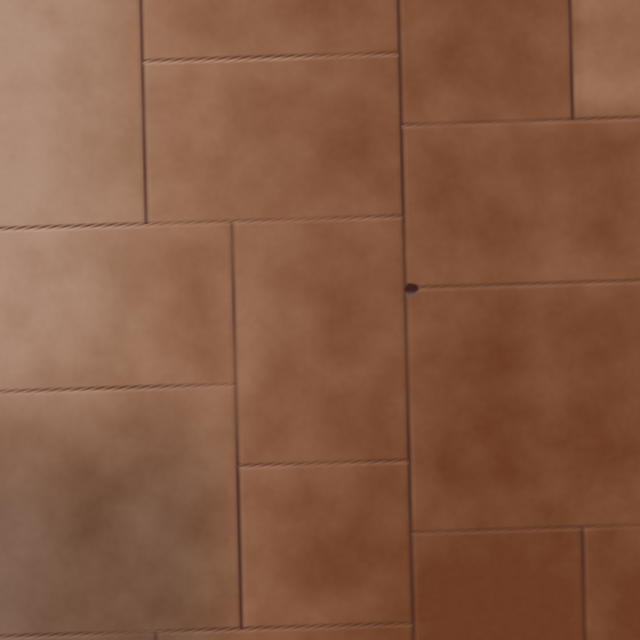
Reproduce this texture procedurally as a Shadertoy shader.

```glsl
// Worn terracotta floor laid in a modular pattern of 2x2, 2x3, 3x2 and 3x3 tiles.
// Blocks of 5x5 units alternate their split by row and step down by column;
// noise mottles the clay, and a window sheen fades from the upper left.

float hash(vec2 p) {
    return fract(sin(dot(p, vec2(127.1, 311.7))) * 43758.55);
}

float gradientNoise(vec2 p) {
    vec2 cell = floor(p), f = fract(p);
    vec2 w = f * f * f * (f * (f * 6.0 - 15.0) + 10.0);
    float corner[4];
    for (int i = 0; i < 4; i++) {
        vec2 o = vec2(i & 1, i >> 1);
        float a = 6.2832 * hash(cell + o);
        corner[i] = dot(vec2(cos(a), sin(a)), f - o);
    }
    return mix(mix(corner[0], corner[1], w.x), mix(corner[2], corner[3], w.x), w.y);
}

float fbm(vec2 p) {
    float sum = 0.0, amp = 1.0;
    for (int i = 0; i < 4; i++) {
        sum += amp * gradientNoise(p);
        p = mat2(1.6, 1.2, -1.2, 1.6) * p + 7.3;
        amp *= 0.5;
    }
    return sum;
}

// 1 at zero distance, fading to 0 at the given width
float fade(float width, float d) {
    return 1.0 - smoothstep(0.0, width, d);
}

// Offsets to the sides of the tile at uv: left, top, right, bottom, in canvas units
vec4 tileSides(vec2 uv, out vec2 id) {
    vec2 unit = vec2(0.134, 0.1274);
    float down = 1.0 - uv.y;
    vec2 g = vec2(uv.x - 0.0234 * down - 0.220, down + 0.032 * uv.x - 0.103) / unit;
    g.x += 2.0;
    float column = floor(g.x / 5.0);
    g.y += 1.115 * column - 2.0;
    vec2 block = vec2(column, floor(g.y / 5.0));
    vec2 q = g - 5.0 * block;

    float split = 3.0 - mod(block.y, 2.0);
    bool right = q.x > split;
    float cut = right ? 3.0 : 2.0;
    bool low = q.y > cut;
    vec2 lo = vec2(right ? split : 0.0, low ? cut : 0.0);
    vec2 hi = vec2(right ? 5.0 : split, low ? 5.0 : cut);
    id = 5.0 * block + lo;
    return vec4((q - lo) * unit, (hi - q) * unit);
}

void mainImage(out vec4 fragColor, in vec2 fragCoord) {
    vec2 uv = fragCoord / iResolution.xy;
    float pixel = 1.0 / iResolution.y;
    vec2 id;
    vec4 side = tileSides(uv, id);
    float edge = min(min(side.x, side.z), min(side.y, side.w));
    float tone = hash(id + 3.0) - 0.5;

    // Fired clay: broad light, tile tone, cloudy stains and a darker middle
    float stain = fbm(uv * 11.0 + 5.0 * id);
    float light = mix(0.95, 0.06, smoothstep(0.27, 0.74, uv.x));
    light -= 0.5 * (1.0 - smoothstep(0.0, 0.5, uv.y)) * (1.0 - 0.5 * uv.x);
    light += 0.2 * smoothstep(0.53, 0.58, uv.y) * smoothstep(0.6, 0.7, uv.x);
    light += 0.6 * smoothstep(0.88, 0.92, uv.x) * smoothstep(0.8, 0.86, uv.y);
    light += 0.15 * tone + 0.36 * stain + 0.22 * fade(0.09, edge) - 0.05;
    vec3 color = mix(vec3(0.45, 0.27, 0.17), vec3(0.58, 0.41, 0.31), clamp(light, -0.2, 1.2));

    // Grey shade at the lower left, pale sheen above it
    float shade = (1.0 - smoothstep(0.25, 0.42, uv.x)) * (1.0 - smoothstep(0.15, 0.48, uv.y));
    color = mix(color, vec3(0.45, 0.33, 0.26) + 0.05 * stain, 0.9 * shade);
    float sheen = fade(0.34, uv.x) * smoothstep(0.2, 0.55, uv.y);
    color = mix(color, vec3(0.68, 0.55, 0.47), clamp(sheen * (1.0 + 0.3 * stain), 0.0, 1.0));
    color = mix(color, vec3(0.55, 0.44, 0.38), 0.5 * fade(0.14, uv.x) * fade(0.5, uv.y));

    // Faint even grain
    color += 0.009 * gradientNoise(uv * 70.0) + 0.007 * gradientNoise(uv * 140.0 + 20.0);

    // Upright joints: thin dark line, worn faint in places, with a soft lip
    float wear = clamp(0.75 + 0.9 * gradientNoise(uv * 7.0 + 60.0), 0.3, 1.0);
    float upright = min(side.x, side.z);
    color *= 1.0 - 0.1 * fade(0.01, upright);
    color = mix(color, vec3(0.30, 0.18, 0.15), 0.85 * wear * fade(0.003 + pixel, upright));
    color += 0.025 * wear * fade(0.004, abs(side.x - 0.007));

    // Level joints: dark gap above a lit lip, both broken by slanted ridges
    float level = side.y < side.w ? side.y : -side.w;
    float leftward = 1.0 - smoothstep(0.55, 0.7, uv.x);
    float ridge = 0.5 + (0.2 + 0.25 * leftward) * sin(360.0 * (uv.x + 2.8 * level));
    float lit = (0.3 + 0.4 * smoothstep(0.1, 0.95, uv.y) * leftward) * wear;
    color = mix(color, vec3(0.30, 0.18, 0.14),
                (0.75 - 0.5 * ridge) * wear * fade(0.004 + pixel, abs(level + 0.001)));
    vec3 lip = mix(color + 0.16, vec3(0.76, 0.59, 0.50), 0.5);
    color = mix(color, lip, lit * (0.4 + 0.6 * ridge) * fade(0.0045 + pixel, abs(level - 0.003)));

    // Chipped corner with grey mortar showing
    vec2 chip = uv - vec2(0.643, 0.546);
    float chipSize = max(length(chip), 0.9 * (chip.x - chip.y) + 0.002);
    chipSize += 0.003 * gradientNoise(uv * 90.0);
    vec3 mortar = mix(vec3(0.42, 0.34, 0.30), vec3(0.24, 0.13, 0.12), smoothstep(-0.008, 0.002, chip.y));
    color = mix(color, mortar, 1.0 - smoothstep(0.008, 0.014, chipSize));

    fragColor = vec4(clamp(color, 0.0, 1.0), 1.0);
}
```
